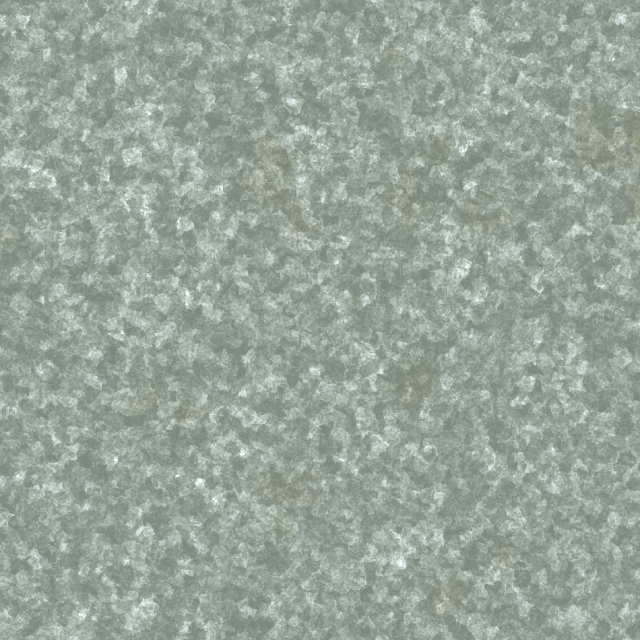
A WebGL 2 fragment shader for this texture:

```glsl
#version 300 es
precision highp float;

uniform vec2 u_resolution;
out vec4 fragColor;

vec3 hash3(vec2 cell) {
    vec3 q = fract(cell.xyx * vec3(0.1031, 0.1030, 0.0973));
    q += dot(q, q.yzx + 33.33);
    return fract((q.xxy + q.yzz) * q.zyx);
}

// Layered sines that fray straight cell borders
vec2 fray(vec2 p, float frequency, float amplitude, float phase) {
    mat2 turn = mat2(0.8, 0.6, -0.6, 0.8);
    vec2 shift = vec2(0.0);
    for (int i = 0; i < 6; i++) {
        vec2 wave = turn * (p + 1.5 * shift).yx * frequency;
        shift += amplitude * sin(wave + float(i) * 2.3 + phase);
        turn *= mat2(0.37, 0.93, -0.93, 0.37);
        frequency *= 1.57;
        amplitude *= 0.67;
    }
    return p + shift;
}

// Cellular noise: one random tone per cell, blended only at the borders
float flakes(vec2 p, float scale, float sharpness, float seed) {
    p = p * scale + seed * 17.0;
    vec2 home = floor(p);
    float total = 0.0;
    float weights = 0.0;
    for (int y = -1; y <= 1; y++) {
        for (int x = -1; x <= 1; x++) {
            vec2 cell = home + vec2(x, y);
            vec3 random = hash3(cell + 50.0);
            vec2 offset = cell + random.xy - p;
            float weight = exp(-sharpness * dot(offset, offset));
            total += weight * random.z;
            weights += weight;
        }
    }
    return total / weights;
}

// Scattered round pits, at most one in each grid cell
float pits(vec2 p, float scale, float radius, float pixel) {
    vec2 cell = floor(p * scale);
    vec3 random = hash3(cell + 400.0);
    vec2 center = (cell + 0.25 + 0.5 * random.xy) / scale;
    float spot = 1.0 - smoothstep(radius - pixel, radius + pixel, length(p - center));
    return spot * smoothstep(0.4, 0.9, random.z);
}

float scratch(vec2 p, vec2 start, vec2 span, float width, float pixel) {
    vec2 q = p - start;
    float along = clamp(dot(q, span) / dot(span, span), 0.0, 1.0);
    float edge = length(q - span * along) - width;
    return (1.0 - smoothstep(-pixel, pixel, edge)) * (1.0 - along);
}

// Zinc colour for a tone given in deviations from the mean
vec3 zinc(float tone) {
    float green = 0.638 + 0.071 * tone + 0.012 * tone * tone;
    float shine = smoothstep(0.6, 2.4, tone);
    return vec3(green - 0.050, green, green - 0.046 + 0.025 * shine);
}

void main() {
    float pixel = 1.0 / min(u_resolution.x, u_resolution.y);
    vec2 p = gl_FragCoord.xy * pixel;
    vec2 coarse = fray(p, 190.0, 0.0023, 0.0);
    vec2 medium = fray(p, 230.0, 0.0018, 2.1);

    // Overlapping crystal flakes of three sizes
    float tone = 0.60 * (flakes(coarse, 46.0, 34.0, 1.0) - 0.5);
    tone += 0.60 * (flakes(medium, 72.0, 28.0, 2.0) - 0.5);
    tone += 0.44 * (flakes(coarse, 118.0, 18.0, 3.0) - 0.5);
    tone *= 3.2;

    // Small bright chips
    float chip = smoothstep(0.91, 0.95, flakes(medium, 84.0, 28.0, 4.0));
    tone += 0.9 * chip - 0.05;

    // Broad mottling and fine grain
    tone += 0.4 * (flakes(p, 8.0, 4.0, 5.0) - 0.5);
    tone += 1.5 * (flakes(p, 310.0, 9.0, 6.0) - 0.5);

    // Pits and faint hairline scratches
    tone -= 1.0 * pits(p, 105.0, 0.0011, 0.7 * pixel);
    for (int i = 0; i < 8; i++) {
        vec3 random = hash3(vec2(float(i) * 7.0 + 3.0, 91.0));
        float angle = 6.2832 * random.z;
        vec2 span = 0.05 * vec2(cos(angle), sin(angle));
        tone += 0.6 * scratch(p, random.xy, span, 0.0004, pixel);
    }

    // Weathered olive stains and slight hue drift
    float stain = smoothstep(0.72, 0.98, flakes(coarse, 11.0, 4.0, 7.0));
    stain *= flakes(medium, 45.0, 8.0, 8.0);
    float drift = flakes(coarse, 22.0, 8.0, 9.0) - 0.5;
    vec3 color = zinc(tone - 0.4 * stain);
    color *= mix(vec3(1.0), vec3(1.0, 0.98, 0.92), stain);
    color += drift * vec3(0.008, 0.0, -0.008);

    fragColor = vec4(clamp(color, 0.0, 1.0), 1.0);
}
```
